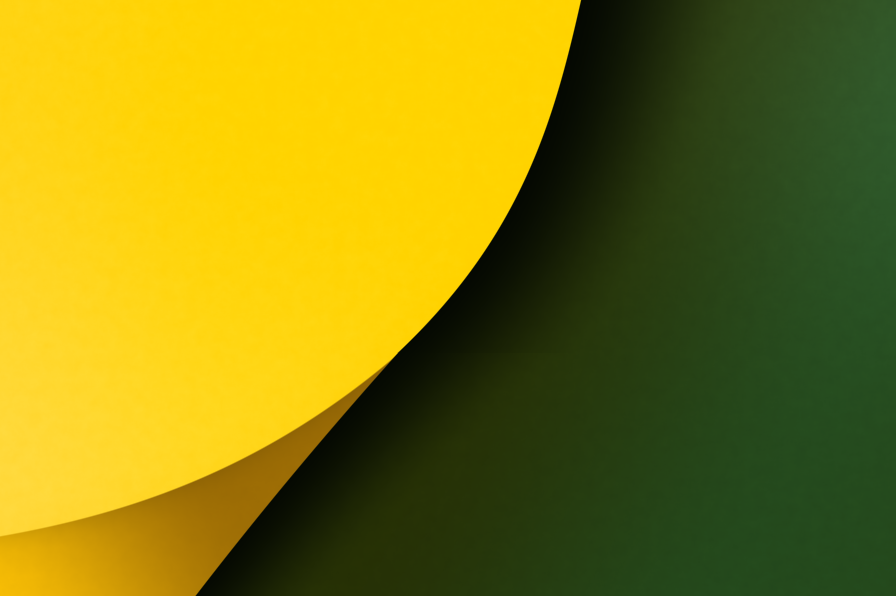
This background is drawn by a Shadertoy shader. Its source:

```glsl
// A curled yellow paper sheet lying over deep green card.
// Two polynomial curves bound the sheet and its shaded underside; distance
// from the outline drives the cast shadow, and gradient noise adds paper grain.

vec2 hashGradient(vec2 cell) {
    vec2 h = vec2(dot(cell, vec2(127.1, 311.7)), dot(cell, vec2(269.5, 183.3)));
    return 2.0 * fract(sin(h) * 43758.5) - 1.0;
}

float gradientNoise(vec2 p) {
    vec2 i = floor(p), f = fract(p);
    vec2 u = f * f * (3.0 - 2.0 * f);
    float a = dot(hashGradient(i), f);
    float b = dot(hashGradient(i + vec2(1, 0)), f - vec2(1, 0));
    float c = dot(hashGradient(i + vec2(0, 1)), f - vec2(0, 1));
    float d = dot(hashGradient(i + vec2(1, 1)), f - vec2(1, 1));
    return mix(mix(a, b, u.x), mix(c, d, u.x), u.y);
}

float paperGrain(vec2 p) {
    float sum = 0.0, amplitude = 0.5;
    for (int octave = 0; octave < 4; octave++) {
        sum += amplitude * gradientNoise(p);
        p = p * 2.3 + 17.0;
        amplitude *= 0.6;
    }
    return sum;
}

// Signed distance to the right-hand outline, positive over the card
float outlineDistance(vec2 p) {
    float t = 1.0 - p.y;
    float upperX = 0.975 - t * (0.225 + t * (0.08 + 0.705 * t));
    float lowerX = 0.328 + p.y * (0.77 + 0.155 * p.y);
    float slope = p.y > 0.408 ? 0.225 + t * (0.16 + 2.115 * t) : 0.77 + 0.31 * p.y;
    return (p.x - (p.y > 0.408 ? upperX : lowerX)) / sqrt(1.0 + slope * slope);
}

// Signed distance to the curled rim, positive on the upper face
float rimDistance(vec2 p) {
    float rimY = 0.1 + p.x * (0.175 + p.x * (0.25 + 0.26 * p.x));
    float slope = 0.175 + p.x * (0.5 + 0.78 * p.x);
    return (p.y - rimY) / sqrt(1.0 + slope * slope);
}

vec3 cardColor(vec2 p, float edge) {
    float greenness = smoothstep(1.1, 1.8, p.x + 0.55 * (1.0 - p.y));
    vec3 card = mix(vec3(0.15, 0.19, 0.02), vec3(0.14, 0.285, 0.11), greenness);
    // Soft light in the upper right corner
    card += vec3(0.05, 0.09, 0.08) * exp(-5.0 * dot(p - vec2(1.5, 0.95), p - vec2(1.5, 0.95)));
    float light = smoothstep(-0.03, mix(0.17, 0.28, p.y), edge);
    return mix(vec3(0.012, 0.025, 0.006), card, light);
}

vec3 faceColor(vec2 p, float rim) {
    float paleness = smoothstep(0.95, 0.1, p.y + 0.35 * p.x);
    vec3 face = mix(vec3(1.0, 0.83, 0.0), vec3(1.0, 0.852, 0.17), paleness);
    // Left side catches a little more light
    face.b += 0.07 * smoothstep(0.4, 0.0, p.x);
    return face - vec3(0.0, 0.012, 0.03) * exp(-max(rim, 0.0) * 25.0);
}

vec3 undersideColor(vec2 p, float rim) {
    float light = smoothstep(0.5, -0.05, p.x + 0.6 * p.y);
    vec3 underside = mix(vec3(0.62, 0.43, 0.02), vec3(0.98, 0.75, 0.02), light);
    return underside * (1.0 - 0.1 * exp(min(rim, 0.0) * 40.0));
}

void mainImage(out vec4 fragColor, in vec2 fragCoord) {
    vec2 p = fragCoord / iResolution.y;
    float pixel = 1.0 / iResolution.y;
    float edge = outlineDistance(p), rim = rimDistance(p);
    float grain = paperGrain(p * 45.0);

    vec3 card = cardColor(p, edge) * (1.0 + 0.08 * grain);
    vec3 face = faceColor(p, rim) + vec3(0.0, 0.02, 0.06) * grain;
    vec3 underside = undersideColor(p, rim) * (1.0 + 0.03 * grain);

    // Layer the face over the underside, then the sheet over the card
    vec3 sheet = mix(underside, face, smoothstep(-pixel, pixel, rim));
    vec3 color = mix(sheet, card, smoothstep(-0.8 * pixel, 0.8 * pixel, edge));
    fragColor = vec4(clamp(color, 0.0, 1.0), 1.0);
}
```
